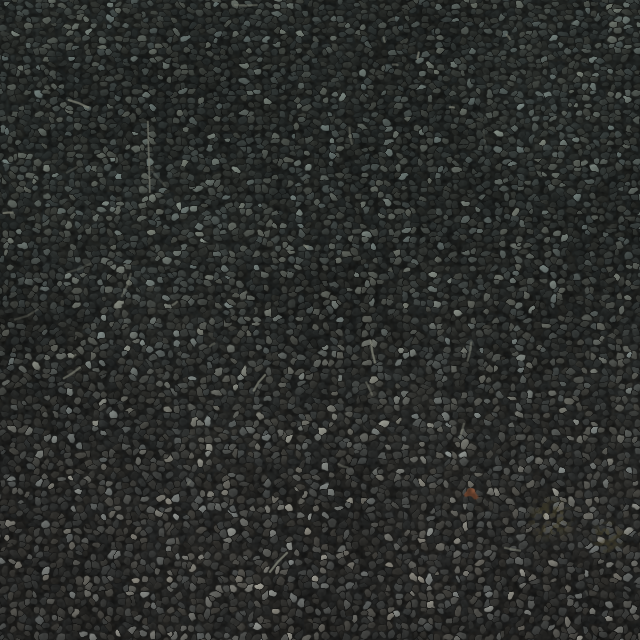
Write a Shadertoy shader that draws this texture.

```glsl
float hash(vec2 p) {
    return fract(sin(dot(p, vec2(127.1, 311.7))) * 43758.5453);
}

vec2 hash2(vec2 p) {
    return vec2(hash(p), hash(p + 57.3));
}

float noise(vec2 p) {
    vec2 i = floor(p), f = fract(p);
    f = f * f * (3.0 - 2.0 * f);
    return mix(mix(hash(i), hash(i + vec2(1, 0)), f.x),
               mix(hash(i + vec2(0, 1)), hash(i + vec2(1, 1)), f.x), f.y);
}

float fbm(vec2 p) {
    return 0.55 * noise(p) + 0.3 * noise(p * 2.1 + 7.0) + 0.15 * noise(p * 4.3 + 19.0);
}

float segment(vec2 p, vec2 a, vec2 b) {
    vec2 pa = p - a, ba = b - a;
    return length(pa - ba * clamp(dot(pa, ba) / dot(ba, ba), 0.0, 1.0));
}

// Rounded stones: x = coverage, y = random value of the stone, z = light across it
vec3 pebbles(vec2 p) {
    p += 0.22 * (vec2(noise(p * 2.3), noise(p * 2.3 + 41.0)) - 0.5);
    vec2 cell = floor(p), nearestId = cell, nearestOffset = vec2(0);
    float nearest = 9.0, second = 9.0;
    for (int j = -1; j <= 1; j++)
    for (int i = -1; i <= 1; i++) {
        vec2 id = cell + vec2(i, j);
        vec2 offset = p - id - 0.5 - 0.75 * (hash2(id) - 0.5);
        float angle = 6.2832 * hash(id + 13.7);
        float c = cos(angle), s = sin(angle);
        float stretch = mix(1.0, 1.35, hash(id + 29.1));
        vec2 local = mat2(c, -s, s, c) * offset * vec2(stretch, 1.0 / stretch);
        float d = length(local) / mix(0.38, 0.58, hash(id + 5.9));
        if (d < nearest) {
            second = nearest;
            nearest = d;
            nearestId = id;
            nearestOffset = offset;
        } else {
            second = min(second, d);
        }
    }
    float body = 1.0 - smoothstep(0.72, 1.15, nearest);
    float gap = smoothstep(0.02, 0.38, second - nearest);
    float light = 1.0 + 0.22 * nearestOffset.y - 0.12 * nearestOffset.x;
    return vec3(body * gap, hash(nearestId + 83.3), light);
}

void mainImage(out vec4 fragColor, in vec2 fragCoord) {
    vec2 uv = fragCoord / iResolution.y;
    float pixel = 1.0 / iResolution.y;

    // Stones shrink slightly toward the top
    vec3 stone = pebbles(vec2(uv.x, uv.y * (1.0 + 0.12 * uv.y)) * 78.0);
    float patches = fbm(uv * 6.0);
    float tone = 0.14 + 0.13 * stone.y + 0.25 * pow(stone.y, 8.0);
    tone = mix(0.17, tone, mix(1.12, 0.8, uv.y)) * stone.z;
    float bed = 0.085 + 0.055 * noise(uv * 170.0);
    float gray = mix(bed, tone, stone.x);
    gray *= 0.82 + 0.36 * patches;
    gray += 0.03 * (noise(uv * 260.0) - 0.5);

    // Cool green above, neutral below, slightly varied per stone
    vec3 tint = mix(vec3(1.0, 1.01, 0.97), vec3(0.94, 1.03, 0.98), smoothstep(0.1, 0.8, uv.y));
    tint += 0.06 * (fract(stone.y * 37.0) - 0.5) * vec3(1.0, 0.0, -1.0);
    vec3 color = gray * tint;

    // Dry moss
    float moss = 1.0 - smoothstep(0.015, 0.045, length(uv - vec2(0.86, 0.19)));
    moss = max(moss, 1.0 - smoothstep(0.01, 0.035, length(uv - vec2(0.95, 0.16))));
    color = mix(color, vec3(0.3, 0.28, 0.18), 0.5 * moss * smoothstep(0.4, 0.7, noise(uv * 180.0)));

    // Scattered straws, slightly bent
    for (int i = 0; i < 30; i++) {
        vec2 seed = vec2(float(i) * 3.17, 9.4);
        vec2 start = hash2(seed);
        float angle = 6.2832 * hash(seed + 2.3);
        float size = mix(0.006, 0.04, pow(hash(seed + 4.1), 2.0));
        vec2 along = size * vec2(cos(angle), sin(angle));
        vec2 bend = start + 0.5 * along + 0.15 * vec2(-along.y, along.x) * (hash(seed + 6.7) - 0.5);
        float d = min(segment(uv, start, bend), segment(uv, bend, start + along));
        float line = 1.0 - smoothstep(0.0004, 0.0014 + pixel, d);
        color = mix(color, vec3(0.5, 0.51, 0.46), line * mix(0.2, 0.85, hash(seed + 8.9)));
    }

    // One long upright straw
    float straw = segment(uv, vec2(0.234, 0.7), vec2(0.231, 0.81));
    color = mix(color, vec3(0.45, 0.46, 0.42), 0.7 * (1.0 - smoothstep(0.0003, 0.001 + pixel, straw)));

    // Fallen leaf scrap
    vec2 leaf = uv - vec2(0.735, 0.228) + 0.012 * (vec2(noise(uv * 90.0), noise(uv * 90.0 + 31.0)) - 0.5);
    float scrap = 1.0 - smoothstep(0.007, 0.011, length(leaf * vec2(0.8, 1.1)));
    color = mix(color, vec3(0.46, 0.28, 0.19) * (0.75 + 0.5 * noise(uv * 150.0)), 0.85 * scrap);

    fragColor = vec4(clamp(color, 0.0, 1.0), 1.0);
}
```
